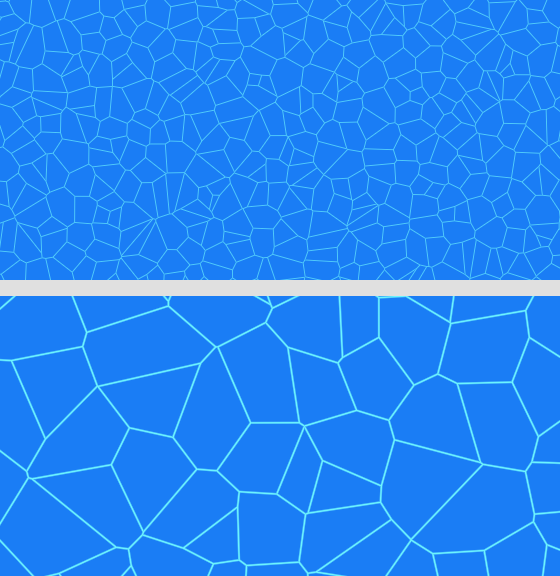
Top: the whole. Bottom: its middle third, enlarged.
This pattern is drawn by a WebGL 2 fragment shader. Its source:

```glsl
#version 300 es
precision highp float;

#define CELLS_PER_HEIGHT 13.0
#define JITTER 1.35
#define LINE_WIDTH 0.0022
#define PIXEL_BLUR 0.65
#define REACH 3
#define FILL_COLOR vec3(0.100, 0.490, 0.960)
#define LINE_COLOR vec3(0.425, 0.955, 0.995)

uniform vec2 u_resolution;
out vec4 fragColor;

// Integer hash: one random pair in 0..1 per grid cell
vec2 hash2(ivec2 cell) {
    uvec2 h = uvec2(cell + 4096) * uvec2(1597u, 3571u);
    uint n = (h.x ^ (h.y << 11)) * 747796405u + 2891336u;
    n = ((n >> ((n >> 28) + 4u)) ^ n) * 277803737u;
    n ^= n >> 22;
    return vec2(n & 0xffffu, n >> 16) / 65535.0;
}

// Scattered site of a cell; it may stray a little into the neighbours
vec2 sitePosition(ivec2 cell) {
    return vec2(cell) + 0.5 + (hash2(cell) - 0.5) * JITTER;
}

// Exact distance to the nearest border between cellular regions
float borderDistance(vec2 p) {
    ivec2 home = ivec2(floor(p));
    ivec2 ownerCell = home;
    vec2 owner = vec2(0.0);
    float nearest = 1e6;

    // First pass: the site that owns this point
    for (int y = -REACH; y <= REACH; y++)
    for (int x = -REACH; x <= REACH; x++) {
        ivec2 cell = home + ivec2(x, y);
        vec2 toSite = sitePosition(cell) - p;
        float d = dot(toSite, toSite);
        if (d < nearest) {
            nearest = d;
            owner = toSite;
            ownerCell = cell;
        }
    }

    // Second pass: bisectors between the owner and its neighbours
    float border = 1e6;
    for (int y = -REACH; y <= REACH; y++)
    for (int x = -REACH; x <= REACH; x++) {
        if (x == 0 && y == 0) continue;
        vec2 rival = sitePosition(ownerCell + ivec2(x, y)) - p;
        vec2 across = rival - owner;
        float gap = max(length(across), 1e-5);
        border = min(border, dot(0.5 * (owner + rival), across / gap));
    }
    return border;
}

// Smoothed hairline that fades instead of thickening below one pixel
float lineCoverage(float d, float pixel) {
    float support = 0.5 * LINE_WIDTH + PIXEL_BLUR * pixel;
    float peak = LINE_WIDTH / support;
    return clamp(peak * (1.0 - d / support), 0.0, 1.0);
}

void main() {
    vec2 uv = gl_FragCoord.xy / u_resolution.y;
    float d = borderDistance(uv * CELLS_PER_HEIGHT) / CELLS_PER_HEIGHT;
    float line = lineCoverage(d, 1.0 / u_resolution.y);
    fragColor = vec4(mix(FILL_COLOR, LINE_COLOR, line), 1.0);
}
```
